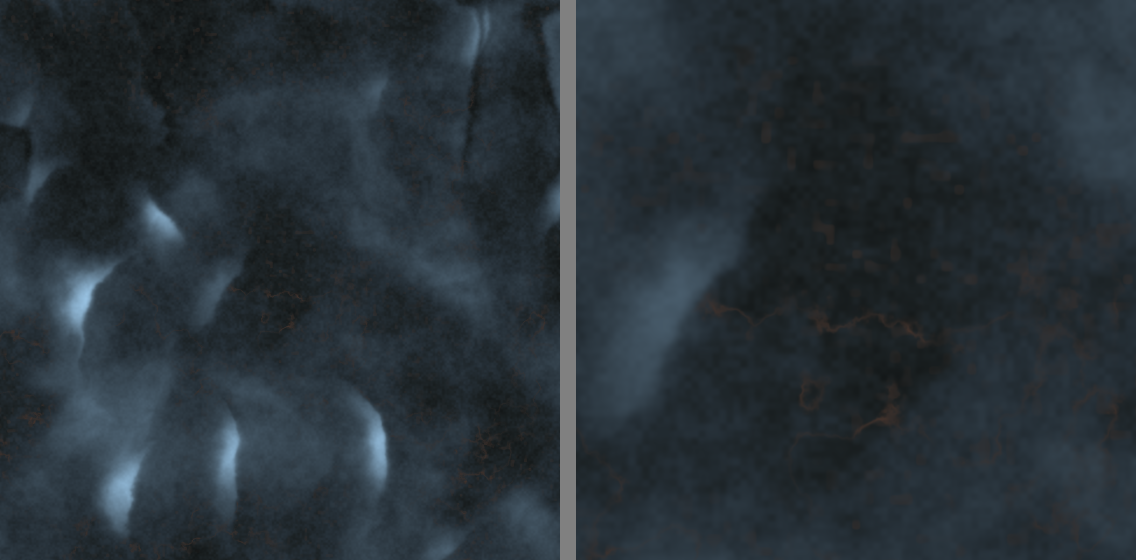
Left, the full canvas; right, a detail of the centre.
This texture is drawn by a Shadertoy shader. Its source:

```glsl
float hash(vec2 p) {
    vec3 q = fract(vec3(p.xyx) * 0.1031);
    q += dot(q, q.yzx + 33.33);
    return fract((q.x + q.y) * q.z);
}

float noise(vec2 p) {
    vec2 i = floor(p), f = fract(p);
    f = f * f * f * (f * (f * 6.0 - 15.0) + 10.0);
    return mix(mix(hash(i), hash(i + vec2(1, 0)), f.x),
               mix(hash(i + vec2(0, 1)), hash(i + 1.0), f.x), f.y);
}

float fbm(vec2 p) {
    float sum = 0.0, amp = 0.5;
    for (int i = 0; i < 6; i++) {
        sum += amp * noise(p);
        p = mat2(0.8, 0.6, -0.6, 0.8) * p * 2.03 + 17.3;
        amp *= 0.5;
    }
    return sum;
}

// Curved wisps of light, crisp on one flank and smoky on the other
float wisps(vec2 p) {
    vec2 cell = floor(p * 5.5);
    float glow = 0.0;
    for (int y = -1; y <= 1; y++)
    for (int x = -1; x <= 1; x++) {
        vec2 id = cell + vec2(x, y);
        vec2 jitter = vec2(hash(id + 41.0), hash(id + 73.0));
        vec2 d = p - (id + 0.15 + 0.7 * jitter) / 5.5;
        float angle = mix(0.6, 2.1, hash(id + 101.0));
        float c = cos(angle), s = sin(angle);
        d = vec2(c * d.x + s * d.y, c * d.y - s * d.x);
        d.y += (hash(id + 137.0) - 0.5) * 11.0 * d.x * d.x;
        float width = mix(0.011, 0.032, smoothstep(-0.012, 0.012, d.y));
        float span = mix(0.04, 0.08, hash(id + 171.0));
        float power = 0.04 + 0.75 * pow(hash(id + 211.0), 5.0);
        float core = exp(-d.y * d.y / (width * width) - d.x * d.x / (span * span));
        float halo = exp(-dot(d, d) / 0.005);
        glow += power * (0.85 * core + 0.12 * halo);
    }
    return glow;
}

void mainImage(out vec4 fragColor, in vec2 fragCoord) {
    vec2 uv = fragCoord / iResolution.y;
    vec2 bend = vec2(fbm(uv * 5.0 + 3.0), fbm(uv * 5.0 + 29.0)) - 0.5;
    vec2 p = uv + 0.11 * bend;

    // Smoky base, broad hollows and mid-sized mottling
    float cloud = fbm(p * vec2(4.6, 4.0) + 7.0);
    float broad = noise(p * 2.3 + 51.0);
    float mottle = noise(mat2(0.8, -0.6, 0.6, 0.8) * p * vec2(15.0, 10.0) + 35.0);
    float density = 1.9 * (cloud - 0.5) + 0.5 * (broad - 0.5) + 0.35 * (mottle - 0.5);
    float light = 0.188 * exp(density);
    light += wisps(p + 2.0) * (0.6 + 0.6 * cloud);

    // Faint broken ribs toward the right
    float ribMask = smoothstep(0.55, 0.8, uv.x) * smoothstep(0.45, 0.65, noise(uv * 4.0 + 83.0));
    light += 0.07 * ribMask * (noise(p * vec2(6.0, 28.0) + 23.0) - 0.5);

    // Dark folds with a lit lip, mostly in the upper part
    float fold = noise(p * 5.5 + 63.0) - 0.5 + 0.12 * (fbm(uv * 14.0 + 47.0) - 0.5);
    float foldMask = smoothstep(0.45, 0.85, uv.y) * smoothstep(0.35, 0.6, noise(uv * 3.5 + 19.0));
    light += 0.11 * foldMask * smoothstep(0.0, 0.08, fold) * exp(-max(fold, 0.0) * 9.0);
    light *= 1.0 - 0.4 * foldMask * exp(-fold * fold / 0.0025);

    // Soft floor keeps the hollows from turning black
    float depth = light - 0.105;
    light = 0.1 + 0.5 * (depth + sqrt(depth * depth + 0.0006));

    // Fine grain, rougher in the dark
    float grain = noise(uv * 240.0) + noise(uv * 120.0 + 9.0) + noise(uv * 60.0 + 31.0) - 1.5;
    light += grain * mix(0.03, 0.018, smoothstep(0.12, 0.3, light));

    vec3 warmShade = vec3(0.82, 1.0, 1.04), coldLight = vec3(0.785, 1.0, 1.165);
    vec3 color = light * mix(warmShade, coldLight, smoothstep(0.1, 0.19, light));

    // Thin rusty veins and flecks in the dark hollows
    float vein = abs(fbm(uv * 16.0 + 5.0) - 0.5);
    float rust = exp(-vein * vein / 0.0005) * smoothstep(0.5, 0.75, noise(uv * 5.0 + 97.0));
    rust += 0.6 * smoothstep(0.68, 0.9, noise(uv * 130.0 + 77.0)) * smoothstep(0.4, 0.7, noise(uv * 7.0));
    rust *= (1.0 - smoothstep(0.14, 0.28, light)) * noise(uv * 60.0 + 11.0);
    color = mix(color, vec3(0.27, 0.2, 0.17), 0.65 * rust);

    fragColor = vec4(color, 1.0);
}
```
